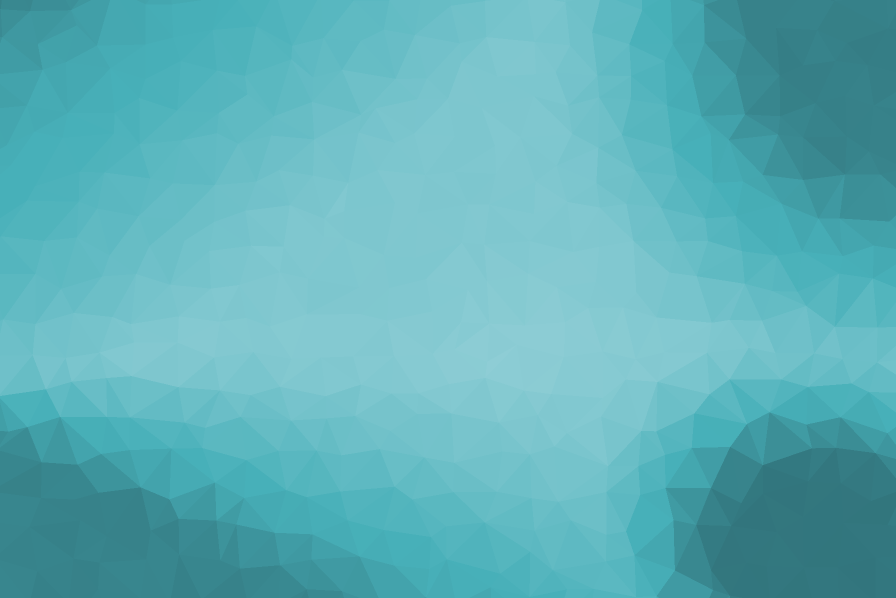
This background is drawn by a WebGL 2 fragment shader. Its source:

```glsl
#version 300 es
precision highp float;
// Low-poly teal backdrop: a jittered grid is split into triangles, and each
// triangle takes one flat colour from a smooth light field at its centroid.
// The field is a bright cross of light bounded by four dark corners.

#define ROWS 17.0       // grid rows over the canvas height
#define JITTER 0.64     // vertex displacement, in cells
#define FACET 0.035     // random lightness between facets
#define SAMPLES 2       // antialiasing samples per axis
#define ASPECT 1.5      // width of the composition, its height being 1
#define SHADE vec3(0.195, 0.455, 0.485)
#define TEAL vec3(0.28, 0.69, 0.725)
#define PALE vec3(0.57, 0.81, 0.84)

uniform vec2 u_resolution;
out vec4 fragColor;

float hash(vec2 p) {
    return fract(sin(dot(p, vec2(127.1, 311.7))) * 43758.5453);
}

// Lightness from 0 (deep corners) to 1 (central glow)
float lightField(vec2 p) {
    // Diagonal falloff into the upper left
    float upperLeft = 1.04 + 0.67 * p.x - 0.82 * p.y;

    // Elliptical shadow in the upper right
    float r = length((p - vec2(1.5, 1.0)) / vec2(0.38, 0.44));
    float upperRight = 0.18 + 0.70 * smoothstep(0.5, 1.7, r);

    // Curved slope along the lower left, softer towards the middle
    float ridge = 0.316 - 0.28 * p.x - 0.154 * p.x * p.x;
    float depth = (ridge - p.y) / (0.098 + 0.3 * max(p.x, 0.0));
    float lowerLeft = 0.87 - 0.67 * smoothstep(-1.2, 0.8, depth);

    // Compact shadow in the lower right
    r = length((p - vec2(1.367, 0.082)) / vec2(0.303, 0.264));
    float lowerRight = 0.1 + 0.78 * smoothstep(0.4, 1.5, r);

    float light = min(min(upperLeft, upperRight), min(lowerLeft, lowerRight));

    // Horizontal band and central glow
    float band = (p.y - 0.41) / 0.07;
    vec2 core = (p - vec2(0.88, 0.43)) / vec2(0.16, 0.2);
    light += 0.04 * exp(-band * band) + 0.06 * exp(-dot(core, core));
    return clamp(light, 0.0, 1.0);
}

vec3 palette(float light) {
    vec3 low = mix(SHADE, TEAL, smoothstep(0.0, 1.0, (light - 0.05) / 0.45));
    return mix(low, PALE, clamp(light * 2.0 - 1.0, 0.0, 1.0));
}

vec2 vertex(vec2 cell) {
    return cell + JITTER * (vec2(hash(cell), hash(cell + 57.3)) - 0.5);
}

float cross2(vec2 a, vec2 b) {
    return a.x * b.y - a.y * b.x;
}

bool inside(vec2 p, vec2 a, vec2 b, vec2 c) {
    vec3 side = vec3(cross2(b - a, p - a), cross2(c - b, p - b), cross2(a - c, p - c));
    return all(greaterThanEqual(side, vec3(0.0))) || all(lessThanEqual(side, vec3(0.0)));
}

vec3 facetColor(vec2 a, vec2 b, vec2 c, vec2 id) {
    float light = lightField((a + b + c) / (3.0 * ROWS));
    return palette(light + FACET * (hash(id + 11.7) - 0.5));
}

// Find the triangle that holds the point, and its flat colour
vec3 mesh(vec2 p) {
    vec2 g = p * ROWS;
    for (int j = -1; j <= 1; j++) {
        for (int i = -1; i <= 1; i++) {
            vec2 cell = floor(g) + vec2(i, j);
            vec2 a = vertex(cell);
            vec2 b = vertex(cell + vec2(1.0, 0.0));
            vec2 c = vertex(cell + vec2(1.0, 1.0));
            vec2 d = vertex(cell + vec2(0.0, 1.0));
            // Split along the shorter diagonal, which becomes a-c
            if (distance(b, d) < distance(a, c)) {
                vec2 first = a;
                a = b; b = c; c = d; d = first;
            }
            if (inside(g, a, b, c)) return facetColor(a, b, c, cell);
            if (inside(g, a, c, d)) return facetColor(a, c, d, cell + 0.5);
        }
    }
    return palette(lightField(p));
}

void main() {
    vec3 color = vec3(0.0);
    for (int j = 0; j < SAMPLES; j++) {
        for (int i = 0; i < SAMPLES; i++) {
            vec2 offset = (vec2(i, j) + 0.5) / float(SAMPLES) - 0.5;
            vec2 uv = (gl_FragCoord.xy + offset) / u_resolution;
            color += mesh(uv * vec2(ASPECT, 1.0));
        }
    }
    fragColor = vec4(color / float(SAMPLES * SAMPLES), 1.0);
}
```
